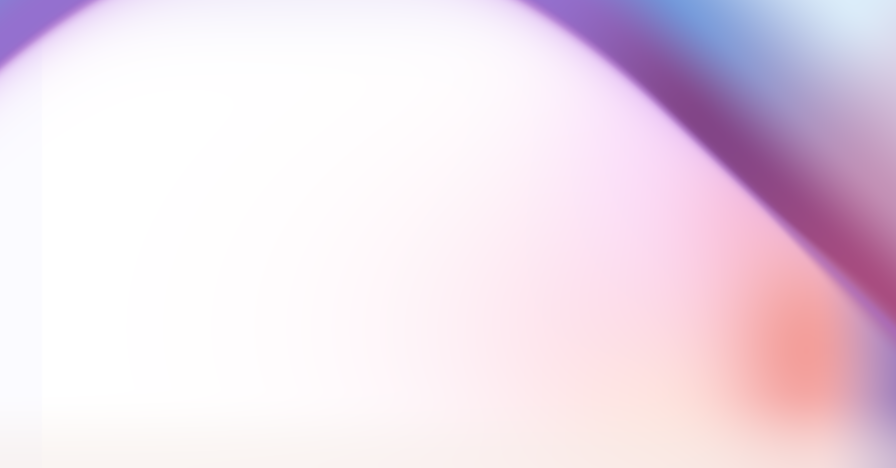
Give the GLSL for this background, as a Shadertoy shader.

```glsl
const float WIDTH = 1.9;   // canvas width when its height is one

// Soft elliptical spot, one at its centre
float glow(vec2 p, vec2 centre, vec2 radius) {
    vec2 q = (p - centre) / radius;
    return exp(-dot(q, q));
}

// Signed distance to the diagonal ridge, positive above it
float ridgeDistance(vec2 p) {
    float bend = max(0.0, 1.4 - p.x);
    float ridgeY = 0.597 - 0.97 * (p.x - 1.584) - 0.65 * bend * bend;
    return (p.y - ridgeY) * 0.718;
}

// Pale field with pink, lilac and coral light
vec3 paleSide(vec2 p, float leftStrip) {
    vec3 col = mix(vec3(1.0), vec3(0.985, 0.985, 1.0), leftStrip);
    col = mix(col, vec3(0.955, 0.95, 0.985), 0.9 * glow(p, vec2(0.6, 1.04), vec2(0.6, 0.11)));
    col = mix(col, vec3(0.99, 0.82, 0.89), glow(p, vec2(1.65, 0.3), vec2(0.65, 0.38)));
    col = mix(col, vec3(0.98, 0.86, 0.99), 0.8 * glow(p, vec2(1.42, 0.68), vec2(0.25, 0.3)));
    col = mix(col, vec3(1.0, 0.92, 0.85), 0.6 * glow(p, vec2(1.45, 0.1), vec2(0.3, 0.22)));
    col = mix(col, vec3(0.98, 0.74, 0.86), 0.7 * glow(p, vec2(1.6, 0.55), vec2(0.18)));
    col = mix(col, vec3(0.95, 0.61, 0.59), 0.95 * glow(p, vec2(1.71, 0.25), vec2(0.17, 0.24)));

    // Violet falloff at the right, pale lift along the bottom
    col = mix(col, vec3(0.56, 0.44, 0.71), smoothstep(1.72, 1.97, p.x));
    return mix(col, vec3(0.96, 0.92, 0.9), 0.5 * smoothstep(0.17, 0.0, p.y));
}

// Bands above the ridge: dark core, blue to mauve middle, pale far corner
vec3 deepSide(float dist, float along) {
    vec3 core = mix(vec3(0.58, 0.44, 0.81), vec3(0.51, 0.27, 0.53), smoothstep(0.1, 0.75, along));
    core = mix(core, vec3(0.66, 0.30, 0.50), smoothstep(0.75, 1.5, along));
    vec3 middle = mix(vec3(0.44, 0.60, 0.86), vec3(0.76, 0.55, 0.70), smoothstep(0.4, 1.3, along));
    vec3 far = mix(vec3(0.86, 0.93, 0.98), vec3(0.85, 0.80, 0.89), smoothstep(0.8, 1.15, along));
    vec3 col = mix(core, middle, smoothstep(0.04, 0.2, dist));
    return mix(col, far, smoothstep(0.15, 0.45, dist));
}

void mainImage(out vec4 fragColor, in vec2 fragCoord) {
    vec2 p = fragCoord / iResolution.xy * vec2(WIDTH, 1.0);
    float pixel = WIDTH / iResolution.x;
    float dist = ridgeDistance(p);
    float along = p.x - p.y;

    float leftStrip = 1.0 - smoothstep(-pixel, pixel, p.x - 0.089);
    vec3 pale = paleSide(p, leftStrip);

    // Lavender halo spilling below the ridge
    float haloStrength = mix(0.6, 0.25, smoothstep(0.2, 1.2, along));
    pale = mix(pale, vec3(0.78, 0.55, 0.92), haloStrength * exp(min(dist, 0.0) / 0.035));

    // The ridge softens towards the lower right
    float softness = mix(0.008, 0.045, smoothstep(1.0, 1.6, along)) + pixel;
    vec3 col = mix(pale, deepSide(dist, along), smoothstep(-softness, softness, dist));

    // Thin violet rim
    float rim = exp(-pow(dist / 0.012, 2.0));
    col = mix(col, vec3(0.66, 0.42, 0.78), 0.45 * rim);

    fragColor = vec4(col, 1.0);
}
```
